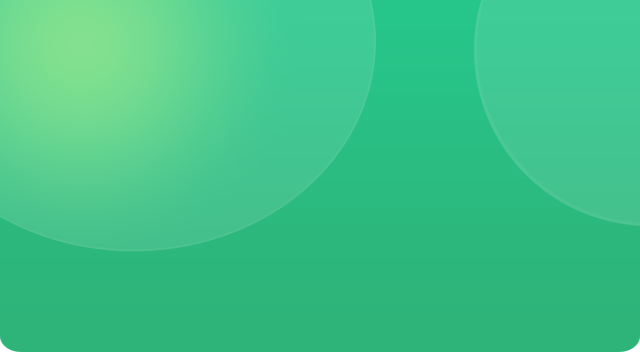
This background is drawn by a Shadertoy shader. Its source:

```glsl
// Approximate signed distance to an axis-aligned ellipse
float ellipseDistance(vec2 p, vec2 radii) {
    float k = length(p / radii);
    return k * (k - 1.0) / max(length(p / (radii * radii)), 1e-4);
}

// Lays a translucent disc with a thin bright rim over a colour
vec3 addDisc(vec3 base, float d, float rimWidth, float pixel) {
    float inside = smoothstep(pixel, -pixel, d);
    float rim = smoothstep(-rimWidth - pixel, -rimWidth + pixel, d);
    return mix(base, vec3(1.0), inside * (0.115 + 0.045 * rim));
}

void mainImage(out vec4 fragColor, in vec2 fragCoord) {
    // Canvas units: height is 1, width is 1.82
    vec2 p = fragCoord / iResolution.xy * vec2(1.82, 1.0);
    float pixel = 0.7 / iResolution.y;

    // Vertical green gradient
    vec3 color = mix(vec3(0.180, 0.703, 0.473), vec3(0.147, 0.778, 0.543),
                     smoothstep(-0.05, 1.15, p.y));

    // Large left disc
    float leftDisc = ellipseDistance(p - vec2(0.379, 0.882), vec2(0.690, 0.596));
    color = addDisc(color, leftDisc, 0.005, pixel);

    // Lime glow held inside the left disc
    float glow = 1.0 - smoothstep(0.0, 0.63, length(p - vec2(0.230, 0.875)));
    color = mix(color, vec3(0.510, 0.880, 0.560), glow * smoothstep(pixel, -pixel, leftDisc));

    // Right disc, its rim thicker towards the lower left
    vec2 q = p - vec2(1.848, 0.858);
    float lowerLeft = max(dot(normalize(q), vec2(-0.707)), 0.0);
    color = addDisc(color, length(q) - 0.5, 0.004 + 0.006 * lowerLeft, pixel);

    // Rounded bottom corners on white
    vec2 cornerRadii = vec2(0.060, 0.045);
    vec2 corner = cornerRadii - vec2(min(p.x, 1.82 - p.x), p.y);
    float cornerDistance = ellipseDistance(max(corner, 0.0), cornerRadii);
    color = mix(color, vec3(1.0), smoothstep(-pixel, pixel, cornerDistance)
                * step(0.0, min(corner.x, corner.y)));

    fragColor = vec4(color, 1.0);
}
```
